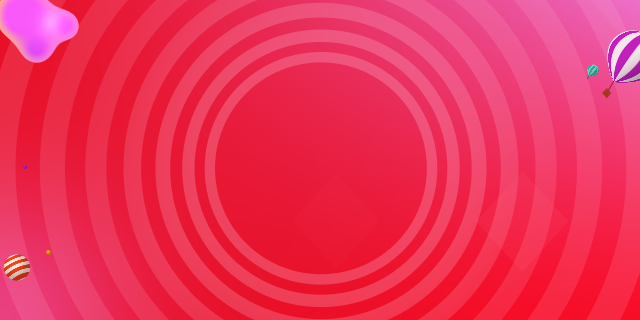
Give the GLSL for this background, as a WebGL 1 fragment shader.

```glsl
precision highp float;
// Festive red backdrop: a pink-tinted gradient with concentric rings whose radii
// grow geometrically, framed by a glossy blob, hot-air balloons and small balls.
// Coordinates are in canvas heights, origin at the lower left.
uniform vec2 u_resolution;

float cover(float dist) {
  return clamp(0.5 - dist * u_resolution.y, 0.0, 1.0);
}

float smoothMin(float a, float b, float k) {
  float h = max(k - abs(a - b), 0.0) / k;
  return min(a, b) - h * h * k * 0.25;
}

float diamond(vec2 q, float size) {
  return (abs(q.x) * 1.1 + abs(q.y) - size) * 0.7;
}

float segment(vec2 p, vec2 a, vec2 b) {
  vec2 ab = b - a;
  return length(p - a - ab * clamp(dot(p - a, ab) / dot(ab, ab), 0.0, 1.0));
}

vec3 background(vec2 p) {
  vec3 color = mix(vec3(0.91, 0.06, 0.15), vec3(0.97, 0.05, 0.15),
                   smoothstep(0.7, 1.8, p.x - 0.5 * p.y));
  float upperRight = pow(clamp(p.x * 0.5, 0.0, 1.0), 1.35) * pow(p.y, 1.3);
  color = mix(color, vec3(0.92, 0.42, 0.78), upperRight);
  return mix(color, vec3(0.92, 0.32, 0.64), 0.72 * exp(-6.0 * dot(p, p)));
}

// Bands repeat evenly in the logarithm of the radius.
float rings(vec2 p) {
  float radius = max(length(p - vec2(1.003, 0.474)), 0.01);
  float k = log(radius / 0.331) / 0.1765;
  float band = abs(fract(k + 0.235) - 0.5) - 0.265;
  float strength = mix(0.27, 0.14, smoothstep(0.36, 0.75, radius));
  return cover(band * radius * 0.1765) * step(-0.2, k) * strength;
}

vec3 addBlob(vec3 color, vec2 p) {
  float d = smoothMin(length(p - vec2(0.073, 0.953)) - 0.085,
                      length(p - vec2(0.203, 0.919)) - 0.043, 0.09);
  d = smoothMin(d, length(p - vec2(0.115, 0.854)) - 0.050, 0.06);
  vec3 body = mix(vec3(0.80, 0.22, 0.95), vec3(0.98, 0.35, 0.98),
                  smoothstep(0.80, 0.95, p.y + 0.3 * p.x));
  float rim = smoothstep(-0.035, 0.0, d);
  vec3 rimColor = mix(vec3(1.0, 0.78, 0.50), vec3(1.0, 0.55, 0.85),
                      smoothstep(0.0, 0.16, p.x));
  body = mix(body, rimColor, rim * 0.75);
  body += 0.2 * exp(-900.0 * dot(p - vec2(0.16, 0.93), p - vec2(0.16, 0.93)));
  return mix(color, body, cover(d));
}

// A lit sphere with tilted stripes; equal colors make it plain.
vec3 addBall(vec3 color, vec2 p, vec2 center, float radius, vec3 a, vec3 b) {
  vec2 q = (p - center) / radius;
  float wave = sin(11.0 * (q.y - 0.45 * q.x) + 2.0 * dot(q, q));
  vec3 paint = mix(a, b, smoothstep(-0.3, 0.3, wave));
  paint *= 1.05 - 0.3 * smoothstep(0.2, 1.3, length(q - vec2(-0.3, 0.35)));
  return mix(color, paint, cover((length(q) - 1.0) * radius));
}

// Tilted teardrop envelope: round crown, narrowing to its mouth, with gores.
vec3 addBalloon(vec3 color, vec2 p, vec2 center, float radius, vec3 a, vec3 b) {
  vec2 axis = vec2(0.59, 0.81);
  vec2 q = vec2(dot(p - center, vec2(axis.y, -axis.x)), dot(p - center, axis)) / radius;
  float t = clamp(q.y / 1.2, -1.0, 0.0);
  float width = q.y > 0.0 ? sqrt(max(1.0 - q.y * q.y, 0.001)) : 1.0 - 0.92 * t * t;
  float d = q.y > 0.0 ? length(q) - 1.0 : max((abs(q.x) - width) * 0.8, -q.y - 1.2);
  float longitude = asin(clamp(q.x / width, -1.0, 1.0));
  vec3 paint = mix(a, b, smoothstep(-0.25, 0.25, sin(longitude * 8.0 + 0.6)));
  paint *= 1.0 - 0.28 * smoothstep(-0.2, 1.1, q.x - 0.4 * q.y);
  return mix(color, paint, cover(d * radius));
}

void main() {
  vec2 p = gl_FragCoord.xy / u_resolution.y;
  vec3 color = background(p);
  color = mix(color, vec3(1.0, 0.75, 0.85), rings(p));

  // Faint translucent diamonds
  color = mix(color, vec3(1.0, 0.45, 0.55), 0.10 * cover(diamond(p - vec2(1.632, 0.308), 0.158)));
  color = mix(color, vec3(1.0, 0.35, 0.45), 0.05 * cover(diamond(p - vec2(1.05, 0.31), 0.15)));
  color = mix(color, vec3(1.0, 0.65, 0.90), 0.08 * cover(diamond(p - vec2(1.97, 1.02), 0.16)));

  color = addBlob(color, p);

  // Balloons with their ropes and basket
  vec2 basket = vec2(1.896, 0.709);
  color = mix(color, vec3(0.55, 0.12, 0.25), cover(segment(p, vec2(1.920, 0.750), basket) - 0.0015));
  color = mix(color, vec3(0.65, 0.22, 0.12), cover(diamond(p - basket, 0.016)));
  color = mix(color, vec3(0.45, 0.35, 0.42),
              cover(segment(p, vec2(1.842, 0.765), vec2(1.836, 0.754)) - 0.002));
  color = addBalloon(color, p, vec2(1.977, 0.824), 0.081, vec3(0.76, 0.12, 0.74), vec3(0.96, 0.90, 0.92));
  color = addBalloon(color, p, vec2(1.853, 0.780), 0.018, vec3(0.12, 0.68, 0.64), vec3(0.50, 0.80, 0.74));

  // Balls along the left side
  color = addBall(color, p, vec2(0.053, 0.164), 0.041, vec3(0.95, 0.24, 0.10), vec3(1.0, 0.90, 0.84));
  color = addBall(color, p, vec2(0.152, 0.211), 0.008, vec3(0.98, 0.55, 0.10), vec3(0.98, 0.55, 0.10));
  color = addBall(color, p, vec2(0.079, 0.479), 0.006, vec3(0.62, 0.12, 0.85), vec3(0.62, 0.12, 0.85));

  gl_FragColor = vec4(color, 1.0);
}
```
